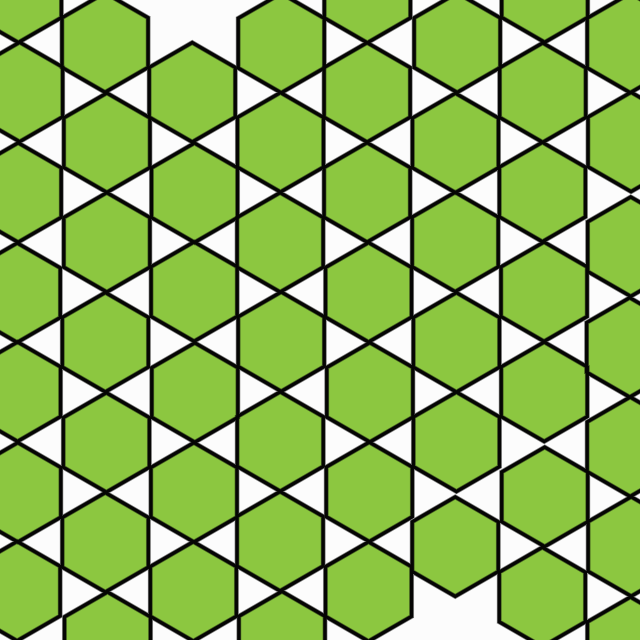
Write a three.js fragment shader that draws this pattern.

```glsl
// Trihexagonal tiling: outlined green hexagons meet at their tips, leaving
// white triangles between. Each hexagon is a distance function placed on a
// staggered grid, with slight hand-set misplacement and two empty cells.

varying vec2 vUv;

// Lengths are fractions of the canvas side.
const vec2 PITCH = vec2(0.1367, 0.1560);   // column and row spacing
const vec2 ORIGIN = vec2(0.0290, 0.0755);  // centre of cell (0, 0)
const float APOTHEM = 0.0673;              // centre to middle of outline
const float LINE_WIDTH = 0.0064;
const float SOFTNESS = 0.0016;             // half-width of smoothed edges
const vec2 JITTER = vec2(0.0023, 0.0009);  // largest random misplacement
const float SAG = 0.0080;                  // drop of the lower right cells

const vec2 EMPTY_TOP = vec2(2.0, 6.0);     // cells left blank: column, row
const vec2 EMPTY_BOTTOM = vec2(5.0, -1.0);

const vec3 FILL = vec3(0.55, 0.78, 0.25);
const vec3 GROUND = vec3(0.99);
const vec3 INK = vec3(0.02, 0.02, 0.015);

float hash(vec2 p) {
  return fract(sin(dot(p, vec2(127.1, 311.7))) * 43758.5453);
}

// Signed distance to a hexagon with a vertex at the top.
float hexagon(vec2 p, float apothem) {
  p = abs(p);
  return max(p.x, dot(p, vec2(0.5, 0.8660))) - apothem;
}

// Odd columns are raised by half a row.
float stagger(float column) {
  return 0.5 * mod(column, 2.0);
}

// Cells below a curve on the right side slip downwards.
float sag(vec2 center) {
  float depth = 1.0 - center.y;
  float reach = max(center.x - 0.71, 0.0);
  float below = depth - (0.78 - 6.0 * reach * reach);
  return SAG * step(0.65, center.x) * smoothstep(-0.07, 0.07, below);
}

vec2 cellCenter(vec2 cell) {
  vec2 center = ORIGIN + PITCH * (cell + vec2(0.0, stagger(cell.x)));
  vec2 random = vec2(hash(cell), hash(cell + 37.0));
  center.y -= sag(center);
  return center + JITTER * (2.0 * random - 1.0);
}

bool isEmpty(vec2 cell) {
  return distance(cell, EMPTY_TOP) < 0.5 || distance(cell, EMPTY_BOTTOM) < 0.5;
}

// Coverage of the region where the distance is negative.
float coverage(float d) {
  return 1.0 - smoothstep(-SOFTNESS, SOFTNESS, d);
}

void main() {
  vec2 grid = (vUv - ORIGIN) / PITCH;
  float nearestColumn = floor(grid.x + 0.5);
  float inside = 1.0;
  float outline = 1.0;

  // Nearest fill and outline among the surrounding cells.
  for (int i = -1; i <= 1; i++) {
    float column = nearestColumn + float(i);
    float nearestRow = floor(grid.y - stagger(column) + 0.5);
    for (int j = -1; j <= 1; j++) {
      vec2 cell = vec2(column, nearestRow + float(j));
      if (isEmpty(cell)) continue;
      float d = hexagon(vUv - cellCenter(cell), APOTHEM);
      inside = min(inside, d);
      outline = min(outline, abs(d));
    }
  }

  vec3 color = mix(GROUND, FILL, coverage(inside));
  color = mix(color, INK, coverage(outline - 0.5 * LINE_WIDTH));
  gl_FragColor = vec4(color, 1.0);
}
```
